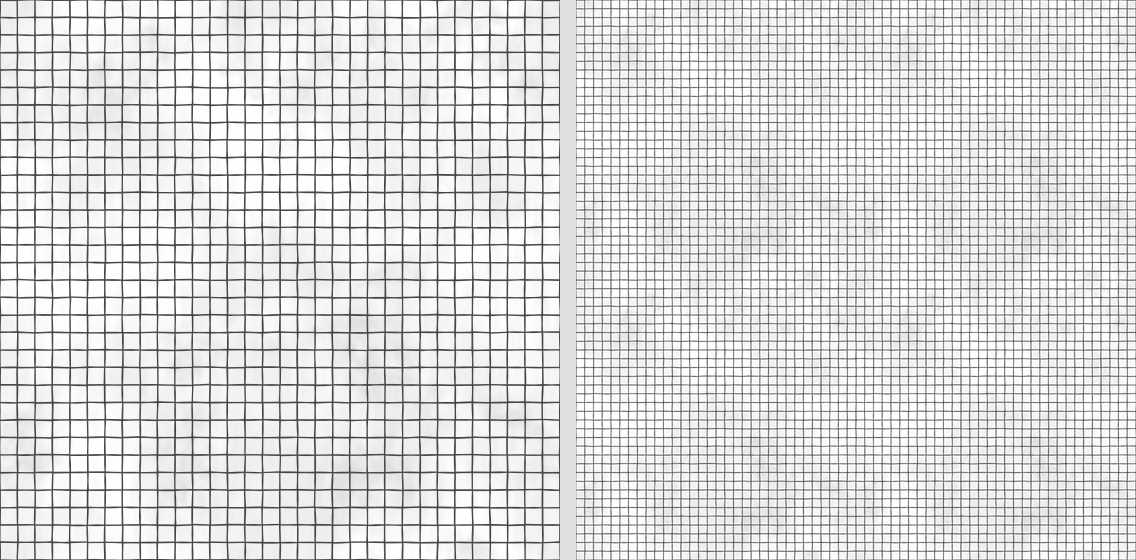
Left, the tile; right, the same tile 2 across and 2 down.
This pattern is drawn by a three.js fragment shader. Its source:

```glsl
// Hand-inked square grid, 32 by 32, over smudged and streaked off-white plaster.
varying vec2 vUv;

const float CELLS = 32.0;

float hash(vec2 p) {
  vec3 q = fract(p.xyx * 0.1031);
  q += dot(q, q.yzx + 33.33);
  return fract((q.x + q.y) * q.z);
}

// Value noise that wraps after a whole number of lattice steps.
float noise(vec2 p, vec2 period, float seed) {
  vec2 i = floor(p);
  vec2 f = fract(p);
  vec2 u = f * f * (3.0 - 2.0 * f);
  vec2 a = mod(i, period) + seed;
  vec2 b = mod(i + 1.0, period) + seed;
  return mix(mix(hash(a), hash(vec2(b.x, a.y)), u.x),
             mix(hash(vec2(a.x, b.y)), hash(b), u.x), u.y);
}

float fbm(vec2 uv, vec2 period, float seed) {
  float sum = 0.0;
  float weight = 0.5;
  for (int k = 0; k < 5; k++) {
    sum += weight * noise(uv * period, period, seed);
    period *= 2.0;
    seed += 17.3;
    weight *= 0.5;
  }
  return sum / 0.97;
}

// Coverage of the nearest ruled line, with a slight bend and uneven width.
float inkLine(float across, float along, float pixel, float seed) {
  float id = floor(across + 0.5);
  float row = mod(id, CELLS);
  float segment = mod(floor(along), CELLS);
  float bend = 0.035 * (noise(vec2(along, row), vec2(CELLS), seed) - 0.5);
  float jog = 0.025 * (hash(vec2(segment, row) + seed + 71.0) - 0.5);
  float swell = noise(vec2(along * 2.0, row), vec2(CELLS * 2.0, CELLS), seed + 140.0);
  float halfWidth = 0.036 + 0.016 * swell;
  float d = abs(across - id - bend - jog);
  return clamp((halfWidth - d) / pixel + 0.5, 0.0, 1.0);
}

float plaster(vec2 uv, vec2 cell) {
  // Broad clouds with ragged, warped borders
  vec2 warp = vec2(fbm(uv, vec2(9.0), 11.0), fbm(uv, vec2(9.0), 53.0)) - 0.5;
  float cloud = fbm(uv + 0.07 * warp, vec2(7.0, 6.0), 5.0);
  float tone = 0.968 - 0.17 * (cloud - 0.5);

  // Darker smudges, broken up by fine grain
  float smudge = smoothstep(0.52, 0.74, fbm(uv + 0.09 * warp, vec2(6.0, 8.0), 91.0));
  float grain = fbm(uv + 0.02 * warp, vec2(48.0, 40.0), 33.0);
  tone -= smudge * (0.035 + 0.1 * (grain - 0.5));

  // Vertical brush streaks and a faint tint for each cell
  float streak = fbm(uv, vec2(70.0, 9.0), 127.0) - 0.5;
  tone -= 0.05 * streak + 0.02 * (grain - 0.5);
  tone += 0.014 * (hash(cell + 203.0) - 0.5);
  return min(tone, 0.995);
}

void main() {
  vec2 p = vUv * CELLS;
  vec2 pixel = max(fwidth(p), vec2(0.0001));
  float tone = plaster(vUv, mod(floor(p), CELLS));

  // Ink of both directions, joined without darkening the crossings
  float vertical = inkLine(p.x, p.y, pixel.x, 7.0);
  float horizontal = inkLine(p.y, p.x, pixel.y, 301.0);
  float ink = 1.0 - (1.0 - vertical) * (1.0 - horizontal);
  float inkTone = 0.25 + 0.06 * noise(p * 2.0, vec2(CELLS * 2.0), 19.0);

  gl_FragColor = vec4(vec3(mix(tone, inkTone, ink)), 1.0);
}
```
